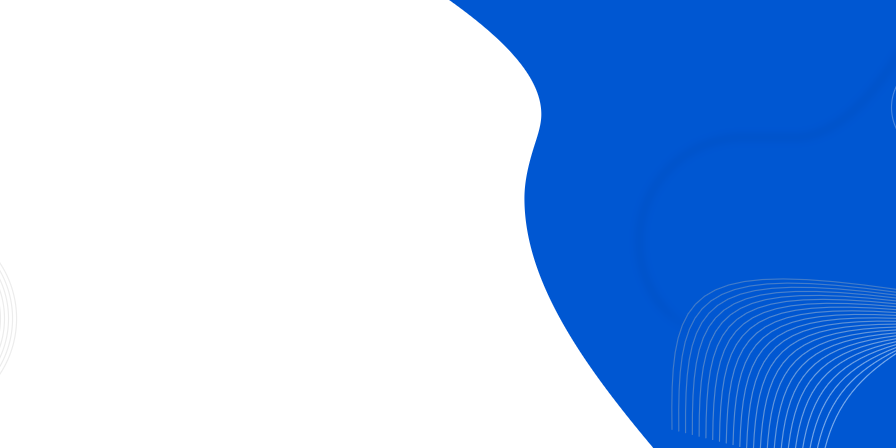
Write a Shadertoy shader that draws this background.

```glsl
// White page with a wavy blue panel, a fan of fine curved lines and faint rings.

// Lengths are in canvas heights: x runs 0..2, y runs 0..1 upward.
const vec3 WHITE = vec3(1.0);
const vec3 BLUE = vec3(0.0, 0.34, 0.825);
const vec3 SHADOW_BLUE = vec3(0.0, 0.315, 0.775);
const vec3 OUTER_LINE = vec3(0.80, 0.78, 0.70);
const vec3 INNER_LINE = vec3(0.85, 0.93, 1.0);
const vec3 RING_GREY = vec3(0.70);

const int FAN_LINES = 23;
const int CURVE_STEPS = 18;
const float LINE_WIDTH = 0.0026;
const float OUTER_ALPHA = 0.32;
const float INNER_ALPHA = 0.55;

const vec2 SHADOW_CENTER = vec2(1.659, 0.461);
const float SHADOW_RADIUS = 0.232;
const float SHADOW_WIDTH = 0.014;

const int LEFT_RINGS = 5;
const vec2 LEFT_CENTER = vec2(-0.188, 0.289);
const float LEFT_RADIUS = 0.225;
const float LEFT_SPACING = 0.009;
const vec2 RIGHT_CENTER = vec2(2.099, 0.760);
const float RIGHT_RADIUS = 0.109;

// Knots of the panel edge: height, x, slope dx/dy.
const vec3 EDGE[5] = vec3[5](
    vec3(0.0, 1.4583, -0.84), vec3(0.5573, 1.1706, 0.0),
    vec3(0.6771, 1.1935, 0.32), vec3(0.7448, 1.2083, 0.0),
    vec3(1.0, 1.0026, -1.4));

// Cubic Hermite curve through the knots.
float panelEdge(float y) {
    int i = 0;
    while (i < 3 && y > EDGE[i + 1].x) i++;
    vec3 a = EDGE[i], b = EDGE[i + 1];
    float span = b.x - a.x;
    float t = (y - a.x) / span, u = 1.0 - t;
    return mix(a.y, b.y, t * t * (3.0 - 2.0 * t))
         + span * t * u * (a.z * u - b.z * t);
}

float segmentDistance(vec2 p, vec2 a, vec2 b) {
    vec2 ab = b - a;
    float h = clamp(dot(p - a, ab) / dot(ab, ab), 0.0, 1.0);
    return length(p - a - ab * h);
}

vec2 bezier(vec2 a, vec2 b, vec2 c, vec2 d, float t) {
    float u = 1.0 - t;
    return u * u * u * a + 3.0 * u * u * t * b + 3.0 * u * t * t * c + t * t * t * d;
}

// Distance to one fan line; k blends the outermost (0) to the innermost (1).
float fanDistance(vec2 p, float k) {
    vec2 a = mix(vec2(1.500, 0.042), vec2(1.833, -0.042), k);
    vec2 b = mix(vec2(1.495, 0.349), vec2(1.854, 0.088), k);
    vec2 c = mix(vec2(1.531, 0.422), vec2(1.914, 0.154), k);
    vec2 d = mix(vec2(2.002, 0.354), vec2(2.002, 0.212), k);
    vec2 last = a;
    float best = 9.0;
    for (int i = 1; i <= CURVE_STEPS; i++) {
        vec2 next = bezier(a, b, c, d, float(i) / float(CURVE_STEPS));
        best = min(best, segmentDistance(p, last, next));
        last = next;
    }
    return best;
}

// Smooth coverage that dims lines thinner than a pixel.
float stroke(float dist, float px) {
    float w = max(LINE_WIDTH, px);
    return LINE_WIDTH / w * clamp(0.5 + (0.5 * w - abs(dist)) / px, 0.0, 1.0);
}

// Soft line: a left arc that runs into a rising curve on the right.
float softShadow(vec2 p) {
    float t = max(0.0, (p.x - 1.771) / 0.229);
    float slope = 1.55 * t;
    float rise = (p.y - 0.693 - 0.177 * t * t) / sqrt(1.0 + slope * slope);
    float arc = length(p - SHADOW_CENTER) - SHADOW_RADIUS;
    float d = (p.x < SHADOW_CENTER.x ? arc : rise) / SHADOW_WIDTH;
    return exp(-d * d) * smoothstep(0.23, 0.33, p.y);
}

void mainImage(out vec4 fragColor, in vec2 fragCoord) {
    float px = 1.0 / iResolution.y;
    vec2 p = fragCoord * px;

    // White side with faint rings at the left border
    vec3 page = WHITE;
    for (int i = 0; i < LEFT_RINGS; i++) {
        float radius = LEFT_RADIUS - LEFT_SPACING * float(i);
        page = mix(page, RING_GREY, 0.25 * stroke(length(p - LEFT_CENTER) - radius, px));
    }

    // Blue side with its soft shadow and the ring at the right border
    vec3 panel = mix(BLUE, SHADOW_BLUE, 0.5 * softShadow(p));
    float ring = stroke(length(p - RIGHT_CENTER) - RIGHT_RADIUS, px);
    panel = mix(panel, INNER_LINE, 0.3 * ring);

    // Fan of lines in the lower right corner
    if (p.x > 1.48 && p.y < 0.40) {
        for (int i = 0; i < FAN_LINES; i++) {
            float k = float(i) / float(FAN_LINES - 1);
            float alpha = mix(OUTER_ALPHA, INNER_ALPHA, k);
            panel = mix(panel, mix(OUTER_LINE, INNER_LINE, k), alpha * stroke(fanDistance(p, k), px));
        }
    }

    // Smooth panel border
    float edge = panelEdge(p.y);
    float tilt = (panelEdge(p.y + 0.001) - edge) / 0.001;
    float side = (p.x - edge) / sqrt(1.0 + tilt * tilt);
    fragColor = vec4(mix(page, panel, clamp(0.5 + side / px, 0.0, 1.0)), 1.0);
}
```
